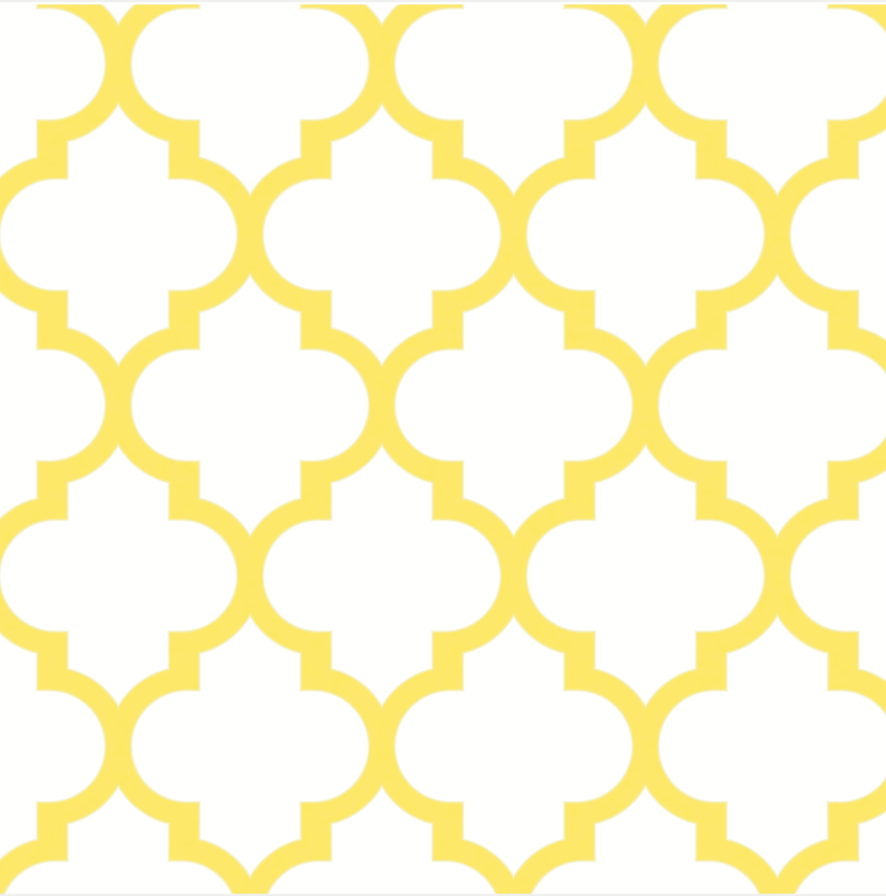
A Shadertoy shader for this pattern:

```glsl
#define PITCH vec2(0.2942, 0.3806)
#define ORIGIN vec2(0.132, 0.738)
#define LOBE_X 0.0703
#define LOBE_RADIUS 0.0625
#define NECK_HALF_WIDTH 0.0566
#define OGEE_RADIUS 0.0885
#define TIP_LIMIT 0.148
#define EDGE_SOFTNESS 0.0027
#define MARGIN vec2(0.0025, 0.9950)
#define YELLOW vec3(0.992, 0.908, 0.400)
#define PAPER vec3(1.0, 1.0, 0.996)
#define MOTTLE 0.035

float hash(vec2 p) {
    p = fract(p * vec2(0.1031, 0.1137));
    p += dot(p, p.yx + 33.33);
    return fract((p.x + p.y) * p.x * 41.7);
}

float valueNoise(vec2 p) {
    vec2 cell = floor(p), f = fract(p);
    f = f * f * (3.0 - 2.0 * f);
    return mix(mix(hash(cell), hash(cell + vec2(1, 0)), f.x),
               mix(hash(cell + vec2(0, 1)), hash(cell + vec2(1, 1)), f.x), f.y);
}

// Signed distance to one quatrefoil opening, negative inside
float quatrefoil(vec2 p) {
    p = abs(p);
    float lobes = length(vec2(max(p.x - LOBE_X, 0.0), p.y)) - LOBE_RADIUS;
    // The pointed ends follow the lobes of the diagonal neighbours
    vec2 neighbourLobe = vec2(0.5 * PITCH.x - LOBE_X, 0.5 * PITCH.y);
    float ogee = OGEE_RADIUS - length(p - neighbourLobe);
    float body = max(max(p.x - NECK_HALF_WIDTH, p.y - TIP_LIMIT), ogee);
    return min(lobes, body);
}

// Two interleaved grids form the staggered lattice
float trellis(vec2 p) {
    float d = 1.0;
    for (int i = 0; i < 2; i++) {
        vec2 q = p - ORIGIN - 0.5 * float(i) * PITCH;
        q -= PITCH * round(q / PITCH);
        d = min(d, quatrefoil(q));
    }
    return d;
}

void mainImage(out vec4 fragColor, in vec2 fragCoord) {
    vec2 p = fragCoord / iResolution.y;
    float pixel = 1.0 / iResolution.y;
    float soft = max(EDGE_SOFTNESS, 0.75 * pixel);

    // Yellow bands, cropped by thin blank margins
    float ink = smoothstep(-soft, soft, trellis(p));
    ink *= smoothstep(-pixel, pixel, p.y - MARGIN.x)
         * smoothstep(-pixel, pixel, MARGIN.y - p.y);

    // Slight mottling in the ink and a duller fringe at its edges
    vec3 inkColor = YELLOW;
    inkColor.b += MOTTLE * (valueNoise(p * 120.0) - 0.15);
    vec3 color = mix(PAPER, inkColor, ink);
    color -= vec3(0.12, 0.06, 0.0) * ink * (1.0 - ink);

    // Faint hairlines along the top and bottom
    float edge = min(p.y, 1.0 - p.y);
    color -= 0.06 * (1.0 - smoothstep(0.0015, 0.0015 + 1.5 * pixel, edge)) * (1.0 - ink);

    fragColor = vec4(color, 1.0);
}
```
